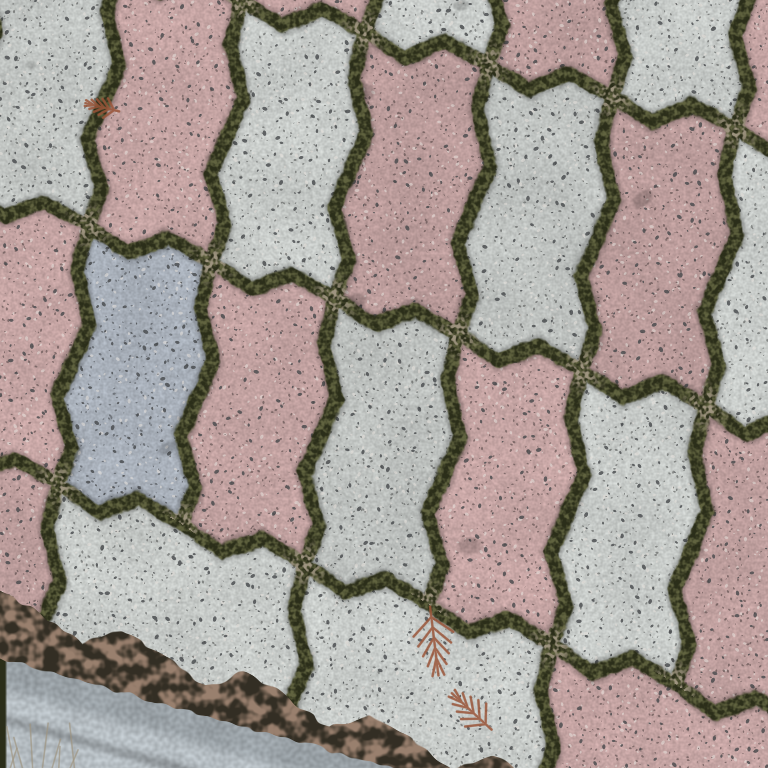
Reproduce this texture procedurally as a Shadertoy shader.

```glsl
// Mossy zigzag paving of grey and pink speckled slabs beside a concrete curb.

const vec2 SLAB = vec2(0.168, 0.35);        // slab width and height on the canvas
const float PAVING_END = 1.53;              // row coordinate of the lower border
const vec3 GREY = vec3(0.765, 0.78, 0.77), PINK = vec3(0.755, 0.63, 0.625);
const vec3 BLUE_GREY = vec3(0.67, 0.70, 0.74);
const vec3 MOSS_DARK = vec3(0.17, 0.18, 0.10), MOSS_LIGHT = vec3(0.38, 0.39, 0.25);
const vec3 GRIT = vec3(0.62, 0.58, 0.50), TWIG = vec3(0.60, 0.33, 0.22);

// Joint outlines: position along the joint, sideways offset
const vec2 SIDE[6] = vec2[6](vec2(0), vec2(0.18, -0.045), vec2(0.365, 0.105),
                             vec2(0.675, -0.085), vec2(0.845, 0.075), vec2(1, 0));
const vec2 CAP[6] = vec2[6](vec2(0), vec2(0.34, 0.056), vec2(0.64, -0.042),
                            vec2(1, 0), vec2(1, 0), vec2(1, 0));

float hash(vec2 p) {
    vec3 h = fract(vec3(p.xyx) * 0.1031);
    h += dot(h, h.yzx + 33.33);
    return fract((h.x + h.y) * h.z);
}

float cornerSlope(vec2 corner, vec2 f) {
    float a = 6.2832 * hash(corner);
    return dot(vec2(cos(a), sin(a)), f);
}

// Gradient noise, roughly -0.7 to 0.7
float noise(vec2 p) {
    vec2 i = floor(p), f = p - i, w = f * f * f * (f * (f * 6.0 - 15.0) + 10.0), e = vec2(1, 0);
    return mix(mix(cornerSlope(i, f), cornerSlope(i + e, f - e), w.x),
               mix(cornerSlope(i + e.yx, f - e.yx), cornerSlope(i + 1.0, f - 1.0), w.x), w.y);
}

float segment(vec2 p, vec2 a, vec2 b) {
    vec2 ab = b - a;
    return length(p - a - ab * clamp(dot(p - a, ab) / max(dot(ab, ab), 1e-7), 0.0, 1.0));
}

// Signed distance to a zigzag joint; the sign tells its side
float zigzag(vec2 p, vec2 knots[6], vec2 scale) {
    float d = 1.0, offset = 0.0;
    for (int n = 0; n < 5; n++) {
        vec2 a = knots[n], b = knots[n + 1];
        d = min(d, segment(p * scale, a * scale, b * scale));
        if (p.x >= a.x && p.x < b.x) offset = mix(a.y, b.y, (p.x - a.x) / (b.x - a.x));
    }
    return p.y < offset ? -d : d;
}

// Coverage of randomly turned stone chips
float chips(vec2 p, float cells, float radius, float density, float px) {
    vec2 q = p * cells, cell = floor(q);
    float cover = 0.0;
    for (int n = 0; n < 9; n++) {
        vec2 id = cell + vec2(n % 3 - 1, n / 3 - 1);
        vec2 e = q - id - vec2(hash(id + 11.0), hash(id + 47.0));
        float a = 6.2832 * hash(id + 83.0), r = radius * (0.5 + hash(id + 29.0));
        e = mat2(cos(a), sin(a), -sin(a), cos(a)) * e * vec2(1.0, 1.5);
        cover = max(cover, step(hash(id), density) * smoothstep(r + px * cells, r - px * cells, length(e)));
    }
    return cover;
}

// Dry sprig: a stem with paired needles
float sprig(vec2 p, vec2 root, float angle, float size, float px) {
    vec2 q = mat2(cos(angle), -sin(angle), sin(angle), cos(angle)) * (p - root) / size;
    float d = segment(q, vec2(0), vec2(1, 0));
    for (float t = 0.15; t < 0.8; t += 0.15)
        d = min(d, segment(vec2(q.x, abs(q.y)), vec2(t, 0), vec2(t + 0.25, 0.34 * (1.0 - t))));
    return smoothstep(0.0016 + px, 0.0016 - px, d * size);
}

// Canvas to column and row coordinates, with slight perspective
vec2 pavingCoords(vec2 p) {
    vec2 g = vec2(0);
    for (int n = 0; n < 4; n++) {
        g.x = (p.x - 0.436 + 0.039 * g.y) / 0.1608;
        g.y = (0.612 - p.y - 0.0469 * g.x) / (0.3464 + 0.0052 * g.x);
    }
    return g;
}

vec3 stone(vec3 base, vec2 p, float px) {
    vec3 col = base * (1.0 + 0.06 * noise(p * 14.0) + 0.10 * noise(p * 150.0) + 0.10 * noise(p * 290.0));
    col = mix(col, vec3(0.90, 0.88, 0.86), 0.55 * chips(p + 3.0, 75.0, 0.15, 0.5, px));
    col = mix(col, base * 0.52, 0.7 * chips(p + 7.0, 125.0, 0.17, 0.45, px));
    col = mix(col, vec3(0.27, 0.28, 0.29), 0.8 * chips(p, 52.0, 0.125, 0.65, px));
    return mix(col, col * 0.72, 0.6 * chips(p + 5.0, 6.0, 0.07, 0.3, 0.004));
}

vec3 curb(vec2 p, float depth, float px) {
    vec3 col = mix(vec3(0.60, 0.63, 0.65), vec3(0.71, 0.74, 0.76), smoothstep(0.025, 0.05, depth));
    col *= 1.0 - 0.2 * smoothstep(0.012, 0.0, abs(depth - 0.075));
    col *= 1.0 + 0.15 * noise(p * 160.0) + 0.08 * noise(p * 20.0);
    return mix(MOSS_DARK, col, smoothstep(0.006, 0.010, p.x));
}

vec3 litter(vec2 p) {
    float leaf = noise(p * vec2(38.0, 60.0)) + 0.5 * noise(p * 120.0);
    return mix(vec3(0.20, 0.18, 0.14), vec3(0.60, 0.50, 0.43), smoothstep(-0.3, 0.4, leaf));
}

void mainImage(out vec4 fragColor, in vec2 fragCoord) {
    vec2 p = fragCoord / iResolution.y;
    float px = 0.75 / iResolution.y;
    vec2 g = pavingCoords(p);

    // Nearest joints and the slab between them; the last row is two columns wide
    float line = floor(g.y + 0.5);
    float capDist = zigzag(vec2(fract(g.x), g.y - line), CAP, SLAB);
    float row = capDist < 0.0 ? line - 1.0 : line;
    float span = row > 0.5 ? 2.0 : 1.0;
    float post = span * floor(g.x / span + 0.5);
    float sideDist = zigzag(vec2(g.y - row, g.x - post), SIDE, SLAB.yx);
    float column = sideDist < 0.0 ? post - span : post;

    // Slab colour and speckles
    float pink = mod(span > 1.5 ? floor((column + 2.0) / 4.0) : column + row, 2.0);
    vec3 base = mix(GREY, PINK, pink);
    if (column == -2.0 && row == 0.0) base = BLUE_GREY;
    vec3 col = stone(base * (0.97 + 0.06 * hash(vec2(column, row))), p, px);

    // Mossy joints with dirty slab rims and pale grit at crossings
    float d = min(abs(capDist), abs(sideDist));
    float width = 0.0092 + 0.003 * noise(p * 45.0) + 0.002 * noise(p * 140.0);
    col *= mix(0.80, 1.0, smoothstep(width, width + 0.008, d));
    vec3 moss = mix(MOSS_DARK, MOSS_LIGHT, smoothstep(-0.4, 0.6, noise(p * 130.0) + 0.6 * noise(p * 270.0)));
    float crossing = smoothstep(0.04, 0.008, length((g - vec2(post, line)) * SLAB));
    moss = mix(moss, GRIT, crossing * smoothstep(-0.15, 0.35, noise(p * 180.0 + 9.0)));
    col = mix(col, moss, smoothstep(width + 0.001 + px, width - 0.001 - px, d));

    // Leaf litter and curb along the lower border
    float border = zigzag(vec2(fract(g.x), g.y - PAVING_END), CAP, SLAB);
    col = mix(col, litter(p), smoothstep(-px, px, border + 0.008 + 0.008 * noise(p * 40.0)));
    float depth = 0.963 * (0.143 - 0.28 * p.x - p.y);
    col = mix(col, curb(p, depth, px), smoothstep(-px, px, depth + 0.006 * noise(p * 50.0)));

    // Dry grass and fallen sprigs
    for (float n = 0.0; n < 9.0; n++) {
        vec2 root = vec2(0.01 + 0.011 * n, -0.01);
        vec2 tip = root + vec2(0.05 * (hash(vec2(n, 3)) - 0.5), 0.03 + 0.04 * hash(vec2(n, 8)));
        col = mix(col, GRIT, 0.7 * smoothstep(0.001 + px, 0.001 - px, segment(p, root, tip)));
    }
    float twigs = max(sprig(p, vec2(0.56, 0.21), -1.45, 0.09, px), sprig(p, vec2(0.64, 0.05), 2.4, 0.07, px));
    twigs = max(twigs, sprig(p, vec2(0.155, 0.855), 2.9, 0.045, px));
    fragColor = vec4(mix(col, TWIG, 0.85 * twigs), 1.0);
}
```
